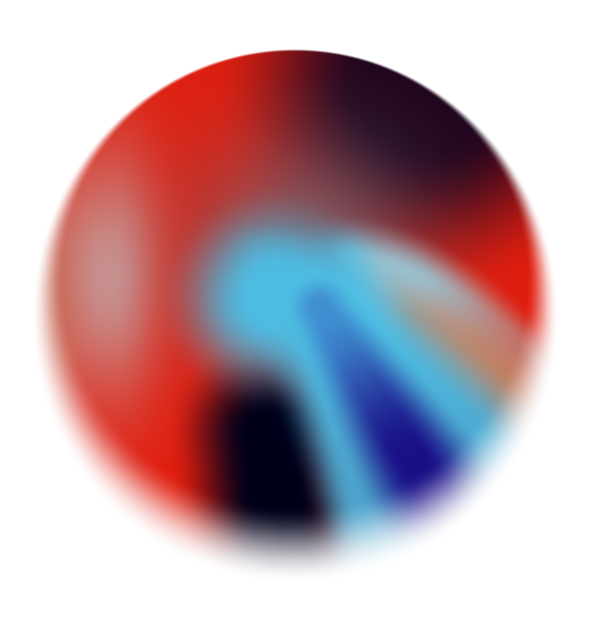
Give the GLSL for this background, as a WebGL 2 fragment shader.

```glsl
#version 300 es
precision highp float;

uniform vec2 u_resolution;
out vec4 fragColor;

// Soft elliptical spot, 1 at its centre
float spot(vec2 p, vec2 centre, vec2 size) {
    vec2 d = (p - centre) / size;
    return exp(-dot(d, d));
}

// x: distance to the segment a-b, y: position along it
vec2 segment(vec2 p, vec2 a, vec2 b) {
    vec2 ab = b - a;
    float t = clamp(dot(p - a, ab) / dot(ab, ab), 0.0, 1.0);
    return vec2(length(p - a - ab * t), t);
}

// Red ground with plum shade, rose patch and mauve halo
vec3 ground(vec2 p) {
    vec3 color = vec3(0.88, 0.11, 0.05);
    float plum = smoothstep(0.86, 0.24, length(p - vec2(0.52, 0.86)));
    color = mix(color, vec3(0.12, 0.01, 0.11), plum);

    float roseWidth = p.x > -0.73 ? 0.2 : 0.36;
    float rose = spot(p, vec2(-0.73, 0.1), vec2(roseWidth, 0.5));
    color = mix(color, vec3(0.79, 0.57, 0.56), rose);
    float rim = smoothstep(-0.78, -1.0, p.x) * smoothstep(0.6, 0.0, abs(p.y));
    color = mix(color, vec3(0.76, 0.43, 0.33), 0.7 * rim);

    float halo = spot(p, vec2(0.03, 0.2), vec2(0.45));
    return mix(color, vec3(0.42, 0.42, 0.48), 0.8 * halo);
}

// Pale band falling to the right under a curved upper edge
vec3 paleBand(vec3 color, vec2 p) {
    float crest = 0.26 - 0.62 * pow(max(p.x - 0.15, 0.0), 2.0);
    float mask = smoothstep(0.1, -0.09, p.y - crest) * smoothstep(0.0, 0.25, p.x);
    vec3 band = mix(vec3(0.33, 0.74, 0.88), vec3(0.6, 0.75, 0.8), smoothstep(0.1, 0.4, p.x));
    band = mix(band, vec3(0.77, 0.44, 0.4), smoothstep(0.45, 0.95, p.x));
    float tan = smoothstep(0.08, 0.3, crest - p.y) * smoothstep(0.25, 0.5, p.x);
    band = mix(band, vec3(0.77, 0.5, 0.36), 0.85 * tan);
    return mix(color, band, mask);
}

// Cyan wedge holding a blue beam
vec3 wedge(vec3 color, vec2 p) {
    float left = smoothstep(-0.11, 0.13, p.x + 0.13 + 0.34 * p.y);
    float right = smoothstep(0.12, -0.14, (p.y - 0.36 + 0.93 * p.x) * 0.73);
    float top = smoothstep(0.32, 0.05, p.y);
    vec3 cyan = mix(vec3(0.3, 0.64, 0.8), vec3(0.3, 0.74, 0.89), smoothstep(-0.8, 0.0, p.y));
    color = mix(color, cyan, left * right * top);

    vec2 beam = segment(p, vec2(0.1, -0.03), vec2(0.57, -0.8));
    float width = mix(0.14, 0.3, beam.y);
    vec3 blue = mix(vec3(0.25, 0.56, 0.82), vec3(0.1, 0.06, 0.53), smoothstep(0.0, 0.78, beam.y));
    return mix(color, blue, smoothstep(width, 0.15 * width, beam.x));
}

void main() {
    // Units of the disc radius, centred on the disc
    vec2 p = (gl_FragCoord.xy - vec2(0.5 * u_resolution.x, 0.531 * u_resolution.y));
    p /= 0.391 * u_resolution.y;

    vec3 color = ground(p);
    color = paleBand(color, p);

    // Black pool below the cyan core
    float pool = segment(p, vec2(-0.1, -0.53), vec2(-0.05, -1.1)).x;
    color = mix(color, vec3(0.0, 0.0, 0.1), smoothstep(0.42, 0.08, pool));
    float core = smoothstep(0.47, 0.06, length(p - vec2(-0.1, 0.0)));
    color = mix(color, vec3(0.3, 0.74, 0.89), core);
    color = wedge(color, p);

    // Rim is crisp at the top and blurs downwards
    float blur = 0.006 + 0.16 * pow(clamp(0.5 - 0.5 * p.y, 0.0, 1.0), 1.4);
    float disc = smoothstep(blur, -blur, length(p) - 1.0 + 0.2 * blur);
    fragColor = vec4(mix(vec3(1.0), color, disc), 1.0);
}
```
